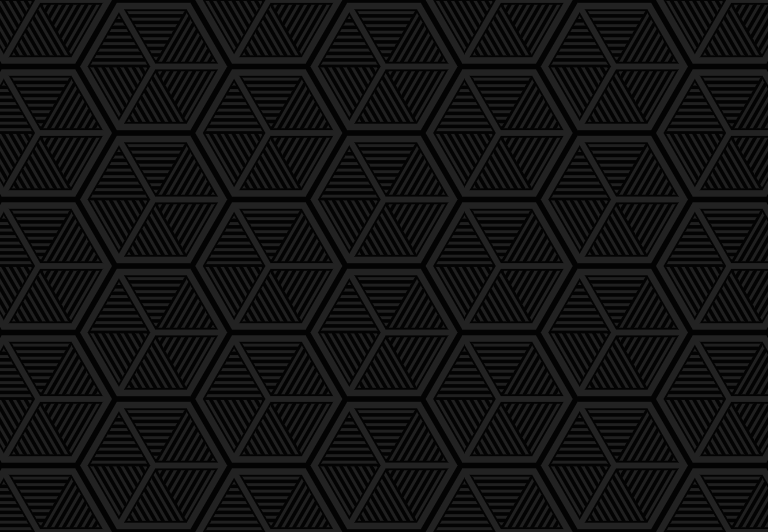
Write a Shadertoy shader that draws this pattern.

```glsl
const float ROWS = 4.0;            // hexagons down the canvas
const float GAP_HALF = 0.021;      // half of the dark joint, in hexagon heights
const float FRAME_WIDTH = 0.049;
const float SPOKE_HALF = 0.022;
const float MARGIN = 0.014;        // dark border around each hatched triangle
const float STRIPE_PERIOD = 0.049;
const float STRIPE_WIDTH = 0.022;
const vec3 DARK = vec3(0.01);
const vec3 FRAME_COLOR = vec3(0.132);
const vec3 STRIPE_COLOR = vec3(0.125);

const float TURN_THIRD = 2.0943951;
const float SIN60 = 0.8660254;

// Coverage of the region where the signed distance is negative
float cover(float dist, float pixel) {
    return clamp(0.5 - dist / pixel, 0.0, 1.0);
}

// Offset from the centre of the nearest flat-topped hexagon of height 1
vec2 hexLocal(vec2 p) {
    vec2 cell = vec2(2.0 * SIN60, 1.0);
    vec2 a = mod(p - vec2(0.0, 0.5) + 0.5 * cell, cell) - 0.5 * cell;
    vec2 b = mod(p - vec2(SIN60, 0.0) + 0.5 * cell, cell) - 0.5 * cell;
    return dot(a, a) < dot(b, b) ? a : b;
}

// Rotate into the rhombus spanning 0 to 120 degrees
vec2 foldThirds(vec2 p) {
    float angle = mod(atan(p.y, p.x), 3.0 * TURN_THIRD);
    float turn = floor(angle / TURN_THIRD) * TURN_THIRD;
    float c = cos(turn), s = sin(turn);
    return vec2(c * p.x + s * p.y, c * p.y - s * p.x);
}

float stripeDistance(float x) {
    float u = x - MARGIN - 0.5 * STRIPE_WIDTH + 0.5 * STRIPE_PERIOD;
    return abs(mod(u, STRIPE_PERIOD) - 0.5 * STRIPE_PERIOD) - 0.5 * STRIPE_WIDTH;
}

void mainImage(out vec4 fragColor, in vec2 fragCoord) {
    float pixel = ROWS / iResolution.y;
    vec2 hex = hexLocal((fragCoord - 0.5 * iResolution.xy) * pixel);
    vec2 rhomb = foldThirds(hex);

    // Distances to the hexagon edge, the spokes and the rhombus diagonal
    vec2 mirrored = abs(hex);
    float edge = 0.5 - max(mirrored.y, dot(mirrored, vec2(SIN60, 0.5)));
    float spoke = min(rhomb.y, dot(rhomb, vec2(SIN60, 0.5)));
    float diagonal = dot(rhomb, vec2(-SIN60, 0.5));

    // Outer frame and the three spokes
    float frameInner = GAP_HALF + FRAME_WIDTH;
    float frame = max(GAP_HALF - edge, min(edge - frameInner, spoke - SPOKE_HALF));

    // Hatching: one triangle follows the edge, the other the diagonal
    float across = diagonal > 0.0 ? edge - frameInner : -diagonal;
    float inset = min(min(edge - frameInner, spoke - SPOKE_HALF), abs(diagonal) + 0.5 * MARGIN);
    float hatch = max(stripeDistance(across), MARGIN - inset);

    vec3 color = mix(DARK, STRIPE_COLOR, cover(hatch, pixel));
    color = mix(color, FRAME_COLOR, cover(frame, pixel));
    fragColor = vec4(color, 1.0);
}
```
